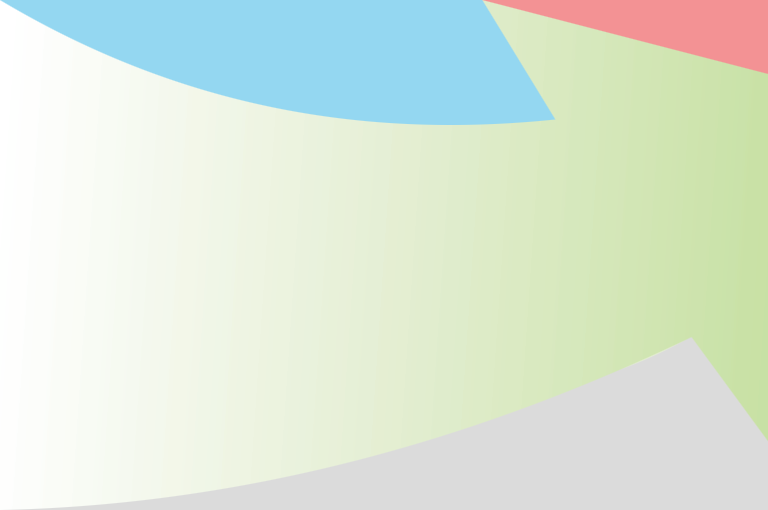
Give the GLSL for this background, as a Shadertoy shader.

```glsl
// Flat abstract background: a pale green gradient with soft slanted bands,
// overlaid by a blue sail, a red wedge and a grey hill.
// Each shape is a product of antialiased half-planes and polynomial edges.

const vec3 WHITE = vec3(1.0);
const vec3 PALE_GREEN = vec3(0.898, 0.936, 0.832);
const vec3 DEEP_GREEN = vec3(0.782, 0.882, 0.645);
const vec3 BLUE = vec3(0.580, 0.843, 0.945);
const vec3 RED = vec3(0.953, 0.573, 0.580);
const vec3 GREY = vec3(0.859);

const float BAND_COUNT = 26.0;
const float BAND_SLANT = 0.045;
const float BAND_STEP = 0.5;     // 0 = smooth gradient, 1 = flat bands
const float BAND_TINT = 0.006;

// Corners in canvas units, origin at the lower left
const vec2 SAIL_TOP = vec2(0.628, 1.0);
const vec2 SAIL_TIP = vec2(0.723, 0.766);
const vec2 WEDGE_END = vec2(1.0, 0.855);
const vec2 HILL_PEAK = vec2(0.901, 0.338);
const vec2 HILL_FOOT = vec2(1.0, 0.135);

// Smooth coverage of the region where the field is positive
float cover(float field) {
    return clamp(0.5 + field / max(fwidth(field), 1e-6), 0.0, 1.0);
}

// Positive to the left of the line running from a to b
float leftOf(vec2 p, vec2 a, vec2 b) {
    vec2 d = b - a, q = p - a;
    return d.x * q.y - d.y * q.x;
}

float hash(float n) {
    return fract(sin(n * 12.99) * 43758.5);
}

// Height of the sail's curved lower edge
float sailEdge(float x) {
    return 1.0 - x * (0.8986 + x * (-0.927 + x * 0.183));
}

// Height of the hill's rising upper edge
float hillEdge(float x) {
    return x * (0.0316 + 0.383 * x);
}

// Left-to-right gradient, partly stepped into slanted bands
vec3 gradient(vec2 p) {
    float t = p.x - BAND_SLANT * (p.y - 0.5);
    float band = floor(t * BAND_COUNT);
    t = clamp(mix(t, (band + 0.5) / BAND_COUNT, BAND_STEP), 0.0, 1.0);
    vec3 col = mix(WHITE, PALE_GREEN, min(t * 2.0, 1.0));
    col = mix(col, DEEP_GREEN, max(t * 2.0 - 1.0, 0.0));
    float tint = (hash(band) - 0.5) * BAND_TINT * smoothstep(0.0, 0.2, t);
    return col + tint * vec3(1.0, -0.3, -1.0);
}

void mainImage(out vec4 fragColor, in vec2 fragCoord) {
    vec2 p = fragCoord / iResolution.xy;
    vec3 col = gradient(p);

    // Blue sail hanging from the top
    float sail = cover(p.y - sailEdge(p.x)) * cover(leftOf(p, SAIL_TIP, SAIL_TOP));
    col = mix(col, BLUE, sail);

    // Red wedge in the upper right corner
    col = mix(col, RED, cover(leftOf(p, SAIL_TOP, WEDGE_END)));

    // Grey hill with a thin pale sliver below its peak
    float hillTop = hillEdge(p.x);
    float hill = cover(hillTop - p.y) * cover(-leftOf(p, HILL_PEAK, HILL_FOOT));
    float along = clamp((p.x - 0.805) / 0.09, 0.0, 1.0);
    float sliver = 0.006 * along * (1.0 - along);
    float rim = smoothstep(hillTop - 2.0 * sliver - 0.001, hillTop, p.y);
    vec3 hillColor = mix(GREY, PALE_GREEN, rim * 4.0 * along * (1.0 - along));
    col = mix(col, hillColor, hill);

    fragColor = vec4(col, 1.0);
}
```
